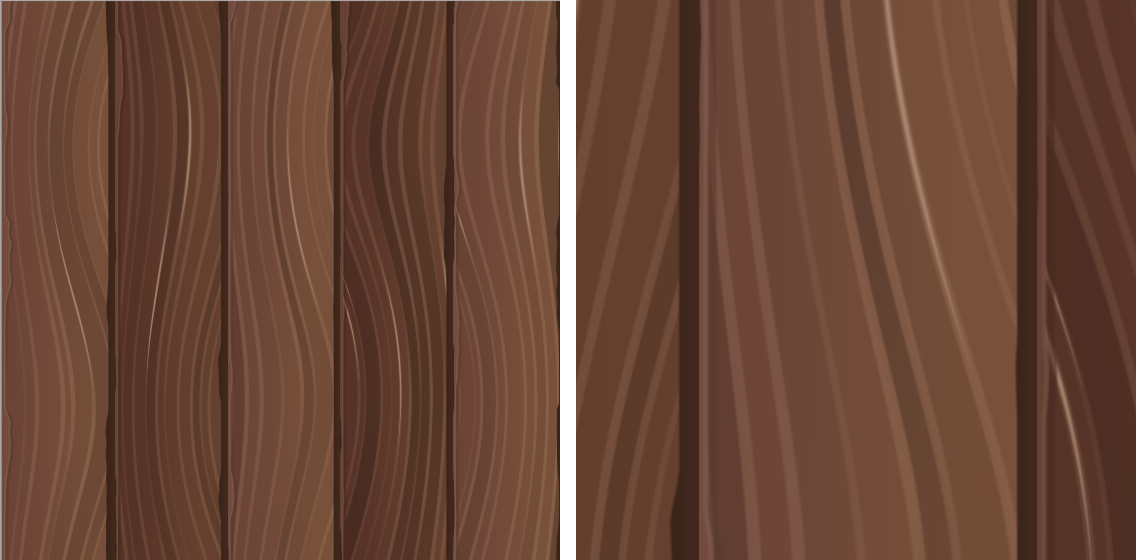
Left, the full canvas; right, a detail of the centre.
A three.js fragment shader for this texture:

```glsl
// Five upright wooden planks with flowing grain, chipped edges and dark gaps.
// Each plank bends its own horizontal coordinate; jittered stripes in that
// coordinate give grain lines, tonal bands and tapered bright streaks.
varying vec2 vUv;

const float TAU = 6.28319;
const float PITCH = 0.2012;      // plank plus gap, in canvas widths
const float LEFT_MARGIN = 0.004;
const float TOP_MARGIN = 0.003;
const float GAP_START = 0.942;   // within one pitch
const float SOFT = 0.006;        // edge softness, in pitches

const vec3 GAP_COLOR = vec3(0.245, 0.150, 0.105);
const vec3 BORDER_COLOR = vec3(0.67, 0.66, 0.65);
const vec3 STREAK_COLOR = vec3(0.67, 0.54, 0.45);
const vec3 GRAIN_LIFT = vec3(0.085, 0.078, 0.068);

float hash(float n) {
  return fract(sin(n * 127.1 + 3.7) * 43758.5);
}

float noise(float x) {
  float i = floor(x);
  float f = fract(x);
  return mix(hash(i), hash(i + 1.0), f * f * (3.0 - 2.0 * f));
}

// 1 inside a band of the given half width, 0 outside
float band(float d, float halfWidth, float soft) {
  return 1.0 - smoothstep(halfWidth - soft, halfWidth + soft, abs(d));
}

// Irregular bites along an edge, 0 where the edge is intact
float chips(float t, float seed) {
  float site = smoothstep(0.56, 0.76, noise(t * 9.0 + seed));
  return site * (0.55 + 0.45 * noise(t * 48.0 + seed));
}

// Horizontal coordinate straightened along the bent grain
float grainCoord(float u, float t, float plank) {
  float side = plank < 2.5 ? u : 1.0 - u;
  float direction = abs(plank - 1.0) < 0.5 ? -1.0 : 1.0;
  float sway = -cos(TAU * (t - 0.25) / 0.95) * direction;
  float wobble = noise(t * 3.5 + plank * 17.0) - 0.5;
  return u - (0.27 * sway + 0.10 * wobble) * mix(0.25, 1.0, side);
}

// Warm gradient across a plank; odd planks are darker
vec3 plankColor(float u, float plank) {
  float dark = mod(plank, 2.0);
  vec3 leftTone = mix(vec3(0.405, 0.258, 0.206), vec3(0.325, 0.190, 0.148), dark);
  vec3 rightTone = mix(vec3(0.455, 0.306, 0.221), vec3(0.382, 0.243, 0.175), dark);
  return mix(leftTone, rightTone, smoothstep(0.05, 0.85, u));
}

// Tonal bands, grain lines and streaks laid over the base colour
vec3 addGrain(vec3 base, float g, float t, float plank) {
  float count = 7.5 + 1.5 * mod(plank, 2.0);
  float c = g * count;
  float soft = SOFT * count;
  float tone = 0.0;
  float lines = 0.0;
  float streaks = 0.0;
  for (int k = -1; k <= 1; k++) {
    float id = floor(c) + float(k);
    float seed = id * 3.1 + plank * 41.0;
    float d = c - id - 0.5 - 0.6 * (hash(seed) - 0.5);

    // The band to the right of each line, tapering along its length
    float shade = smoothstep(0.45, 0.9, hash(seed + 0.7));
    shade *= 0.35 + 0.65 * noise(t * 2.2 + seed);
    tone = mix(tone, shade, smoothstep(-soft, soft, d));

    float strength = smoothstep(0.1, 0.7, noise(t * 2.0 + seed * 1.7));
    float halfWidth = count * mix(0.008, 0.016, strength);
    lines = max(lines, band(d, halfWidth, soft) * mix(0.35, 0.85, strength));

    // A few lines catch the light over part of their length
    float reach = (t - mix(0.22, 0.65, hash(seed + 1.9))) / 0.17;
    float taper = max(0.0, 1.0 - reach * reach);
    float lit = step(0.70, hash(seed + 2.3));
    float thin = count * 0.008 * taper;
    streaks = max(streaks, lit * sqrt(taper) * band(d, thin, soft));
  }
  vec3 color = base * (1.04 - 0.19 * tone);
  color = mix(color, base + GRAIN_LIFT, lines);
  return mix(color, STREAK_COLOR, 0.85 * streaks);
}

void main() {
  float t = 1.0 - vUv.y;
  float x = (vUv.x - LEFT_MARGIN) / PITCH;
  float plank = clamp(floor(x), 0.0, 4.0);
  float u = x - plank;

  vec3 base = plankColor(u, plank);
  vec3 color = addGrain(base, grainCoord(u, t, plank), t, plank);

  // Raised left edge with splinters and a pale rim
  float bevel = 0.028 + 0.055 * chips(t, plank * 23.0 + 5.0);
  vec3 bevelColor = base * 0.6 + vec3(0.20, 0.14, 0.115);
  color = mix(color, base * 0.86, band(u - bevel - 0.012, 0.012, SOFT) * 0.6);
  color = mix(color, bevelColor, 1.0 - smoothstep(bevel - SOFT, bevel + SOFT, u));
  color += 0.04 * band(u - bevel + 0.008, 0.006, SOFT);

  // Gap shadow bites into both neighbouring planks
  float rightEdge = GAP_START - 0.026 * chips(t, plank * 31.0 + 12.0);
  float leftEdge = 0.022 * chips(t, plank * 19.0 + 61.0) * step(0.5, plank);
  float gap = smoothstep(rightEdge - SOFT, rightEdge + SOFT, u);
  gap = max(gap, 1.0 - smoothstep(leftEdge - SOFT, leftEdge + SOFT, u + SOFT));
  color = mix(color, GAP_COLOR * (0.94 + 0.12 * smoothstep(0.94, 1.0, u)), gap);

  // Pale border on the left and top
  float inside = smoothstep(LEFT_MARGIN - 0.002, LEFT_MARGIN, vUv.x);
  inside *= smoothstep(TOP_MARGIN - 0.002, TOP_MARGIN, t);
  gl_FragColor = vec4(mix(BORDER_COLOR, color, inside), 1.0);
}
```
